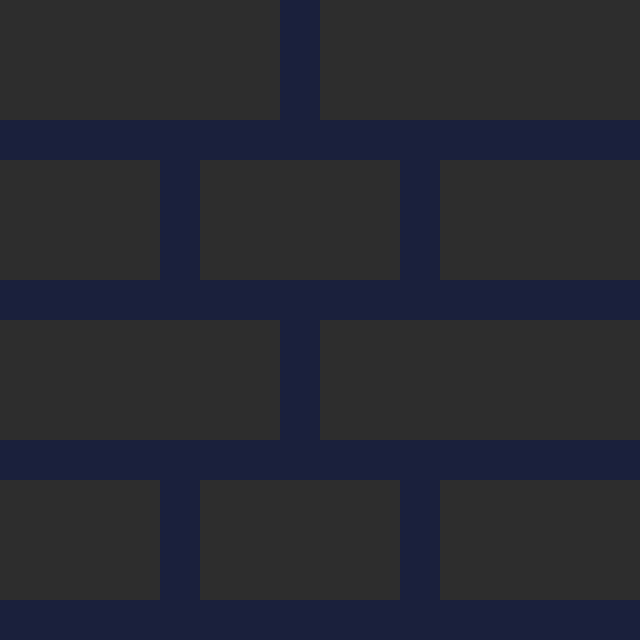
Write a Shadertoy shader that draws this pattern.

```glsl
// Flat brick wall: courses with one upright joint alternate with courses with two.
// The tile is a square grid of cells; joints are one cell wide, drawn as
// distances to bed and upright joints, so all four edges wrap.

#define CELLS 16.0          // grid cells along each side of the tile
#define COURSE 4.0          // cells per course, bed joint included
#define JOINT 1.0           // joint width in cells
#define JOINT_CENTRE 7.5    // symmetry axis of the upright joints
#define JOINT_SPREAD 3.0    // offset of paired joints from that axis
#define BRICK_COLOUR vec3(0.176, 0.176, 0.176)
#define MORTAR_COLOUR vec3(0.102, 0.125, 0.235)

// Signed distance to the horizontal joint at the foot of each course
float bedJoint(float y) {
    float offset = mod(y - 0.5 * JOINT + 0.5 * COURSE, COURSE) - 0.5 * COURSE;
    return abs(offset) - 0.5 * JOINT;
}

// Signed distance to the upright joints: a pair in even courses, one in odd
float uprightJoint(vec2 p) {
    // Courses switch in the middle of the bed joint, hidden by mortar
    float course = floor((p.y - 0.5 * JOINT) / COURSE);
    float spread = JOINT_SPREAD * (1.0 - mod(course, 2.0));
    return abs(abs(p.x - JOINT_CENTRE) - spread) - 0.5 * JOINT;
}

void mainImage(out vec4 fragColor, in vec2 fragCoord) {
    vec2 p = CELLS * fract(fragCoord / iResolution.xy);
    float pixel = CELLS / min(iResolution.x, iResolution.y);

    // Union of joints, smoothed over one pixel
    float d = min(bedJoint(p.y), uprightJoint(p));
    float mortar = clamp(0.5 - d / pixel, 0.0, 1.0);

    fragColor = vec4(mix(BRICK_COLOUR, MORTAR_COLOUR, mortar), 1.0);
}
```
